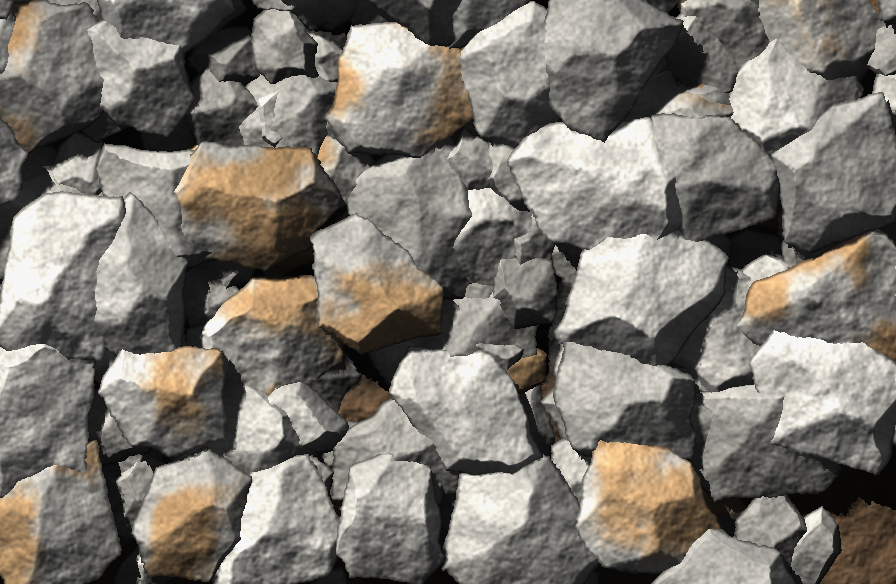
This texture is drawn by a Shadertoy shader. Its source:

```glsl
struct Surface { float height; float edge; vec2 slope; vec2 id; };

float hash(vec2 p) {
    vec3 q = fract(p.xyx * 0.1031);
    q += dot(q, q.yzx + 33.33);
    return fract((q.x + q.y) * q.z);
}

vec3 hash3(vec2 p) {
    vec3 q = fract(p.xyx * vec3(0.1031, 0.1030, 0.0973));
    q += dot(q, q.yxz + 33.33);
    return fract((q.xxy + q.yzz) * q.zyx);
}

float noise(vec2 p) {
    vec2 i = floor(p), f = fract(p);
    f = f * f * (3.0 - 2.0 * f);
    return mix(mix(hash(i), hash(i + vec2(1, 0)), f.x),
               mix(hash(i + vec2(0, 1)), hash(i + vec2(1, 1)), f.x), f.y);
}

float fbm(vec2 p) {
    float sum = 0.0, amp = 0.53;
    for (int i = 0; i < 4; i++) {
        sum += amp * noise(p);
        p = mat2(1.6, 1.2, -1.2, 1.6) * p + 11.3;
        amp *= 0.5;
    }
    return sum;
}

// Scatters one layer of faceted stones, keeping the highest surface
void layStones(vec2 p, float cell, float base, float bare, inout Surface top) {
    vec2 grid = floor(p / cell);
    for (int n = 0; n < 9; n++) {
        vec2 node = grid + vec2(n % 3, n / 3) - 1.0;
        vec2 id = node + 100.0 + 900.0 * base;
        vec3 r = hash3(id);
        vec2 centre = (node + 0.5 + 0.7 * (r.xy - 0.5)) * cell;
        vec2 q = (p - centre) / (cell * mix(0.82, 1.12, r.z));
        if (dot(q, q) > 1.1) continue;
        float soilLine = 0.07 + 0.23 * smoothstep(1.05, 1.2, centre.x);
        if (centre.y < soilLine && fract(r.z * 37.0) < bare) continue;

        // Stretch along a random axis
        vec2 axis = normalize(fract(r.yz * 13.7) - 0.5 + 0.001);
        q -= 0.22 * axis * dot(axis, q);

        // Seven sides and two gently tilted top faces
        float h = 10.0;
        vec2 slope = vec2(0), dir = axis;
        for (int k = 0; k < 9; k++) {
            vec3 v = fract(r * (17.3 + 7.9 * float(k)) + r.zxy * 5.1);
            bool side = k < 7;
            vec2 facing = dir + (v.x - 0.5) * 0.6 * vec2(-dir.y, dir.x);
            float steep = side ? mix(0.45, 2.2, v.y * v.y) : 0.45 * v.y;
            float face = side ? (0.45 + 0.22 * v.z - dot(facing, q)) * steep
                              : 0.25 + 0.1 * v.z - dot(facing, q) * steep;
            slope = mix(slope, -facing * steep, clamp(0.5 + (h - face) * 25.0, 0.0, 1.0));
            h = min(h, face);
            dir = mat2(0.623, 0.782, -0.782, 0.623) * dir;
        }
        float height = base + (0.5 * r.y + h) * cell;
        if (h > 0.0 && height > top.height)
            top = Surface(height, h * cell / (length(slope) + 0.1), slope, id);
    }
}

void mainImage(out vec4 fragColor, in vec2 fragCoord) {
    vec2 p = fragCoord / iResolution.y;
    vec3 sun = normalize(vec3(-0.5, 0.6, 0.62));
    vec2 rough = p + 0.012 * (vec2(noise(p * 28.0), noise(p * 28.0 + 70.0)) - 0.5);
    float grain = noise(p * 170.0);
    rough += 0.003 * (grain - 0.5);

    Surface s = Surface(0.0, 1.0, vec2(0), vec2(0));
    layStones(rough, 0.105, 0.0, 0.85, s);
    layStones(rough, 0.19, 0.03, 0.65, s);
    bool ground = s.height <= 0.0;

    // Chipped, grainy relief
    vec2 t = p + s.id * 0.37;
    float relief = fbm(t * 20.0);
    vec2 bump = vec2(fbm((t + vec2(0.003, 0)) * 20.0),
                     fbm((t + vec2(0, 0.003)) * 20.0)) - relief;
    vec3 normal = normalize(vec3(-s.slope - bump * (ground ? 8.0 : 5.5), 1.0));

    // Shadow cast by the large stones
    float light = 1.0;
    for (int i = 0; i < 5; i++) {
        float d = 0.006 + 0.025 * (float(i) + 0.7 * grain);
        Surface caster = Surface(0.0, 1.0, vec2(0), vec2(0));
        layStones(rough + sun.xy * d, 0.19, 0.03, 0.65, caster);
        float above = caster.height - s.height - sun.z * d;
        light = min(light, 1.0 - clamp(above * 110.0, 0.0, 1.0));
        if (light <= 0.0) break;
    }

    // Pale grey stone with darker bands and rusty stains
    vec3 kind = hash3(s.id + 5.5);
    float tone = mix(0.7, 0.94, kind.x);
    tone *= 0.86 + 0.28 * noise(t * vec2(11.0, 24.0));
    tone *= 0.92 + 0.16 * grain;
    vec3 albedo = tone * vec3(1.0, 0.99, 0.965);
    float rust = smoothstep(0.46, 0.68, noise(t * 9.0) * 0.6 + relief * 0.4);
    albedo *= mix(vec3(1), vec3(0.98, 0.8, 0.6), rust * step(0.72, kind.y));
    if (ground) {
        float soil = 1.0 - smoothstep(0.3, 0.42, p.y);
        albedo = mix(vec3(0.3), vec3(0.53, 0.42, 0.32), soil) * (0.6 + 0.7 * relief);
    }

    // Sky light fades in the gaps, and outlines soften into them
    float open = mix(0.3, 1.0, smoothstep(0.0, 0.13, s.height));
    float rim = mix(0.5, 1.0, smoothstep(0.0, 0.005, s.edge));
    float direct = max(dot(normal, sun), 0.0) * light;
    vec3 sky = vec3(0.26, 0.265, 0.275) * open * (0.75 + 0.25 * normal.y + 0.2 * relief);
    vec3 colour = albedo * rim * (sky + 0.92 * direct * vec3(1.0, 0.985, 0.95));
    fragColor = vec4(min(colour, vec3(0.97)), 1.0);
}
```
